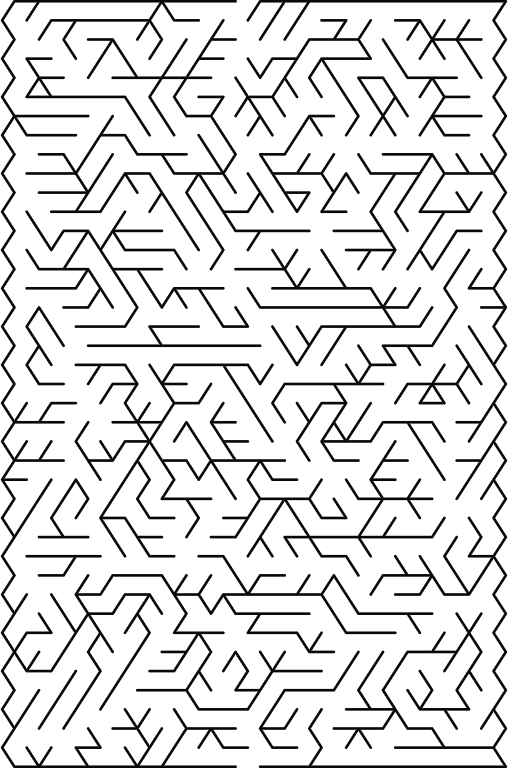
Reproduce this pattern procedurally as a Shadertoy shader.

```glsl
// Draws a maze of thin dark walls on a triangular lattice, with a zigzag frame.

const float PI = 3.14159265;
const float ROWS = 40.0;                    // lattice strips from bottom to top
const float HALF_STEPS = 41.0;              // half lattice sides across the width
const vec2  MARGIN = vec2(0.0028, 0.0016);  // in canvas heights
const float WALL_WIDTH = 0.00344;           // in canvas heights
const vec2  DOOR = vec2(19.0, 21.0);        // opening in the top and bottom frame
const float FLOW_SIZE = 2.1;                // size of patches with parallel walls
const float JITTER = 2.1;                   // random turn of each wall, in radians
const int   LOOP_CHECK = 6;                 // longest closed ring to be opened
const vec3  PAPER = vec3(1.0);
const vec3  INK = vec3(0.03);

float hash(vec2 p) {
    return fract(sin(dot(p, vec2(127.1, 311.7))) * 43758.5453);
}

vec2 randomUnit(vec2 p) {
    float a = 2.0 * PI * hash(p + 17.3);
    return vec2(cos(a), sin(a));
}

// Smooth field of directions
vec2 flow(vec2 p) {
    vec2 i = floor(p), f = fract(p);
    f = f * f * (3.0 - 2.0 * f);
    vec2 low = mix(randomUnit(i), randomUnit(i + vec2(1, 0)), f.x);
    vec2 high = mix(randomUnit(i + vec2(0, 1)), randomUnit(i + vec2(1, 1)), f.x);
    return mix(low, high, f.y);
}

// Offset to one of six neighbours; x counts half sides, y counts rows
vec2 neighbour(float k) {
    float a = k * PI / 3.0;
    return floor(vec2(2.0 * cos(a), 1.1547 * sin(a)) + 0.5);
}

// Index of the neighbour that the flow favours
float flowDirection(vec2 v) {
    vec2 d = flow(v * vec2(0.5, 0.866) / FLOW_SIZE);
    float a = atan(d.y, d.x + 1e-5) + JITTER * (hash(v) - 0.5);
    return floor(a * 3.0 / PI + 0.5);
}

bool onSide(vec2 v) {
    return v.x < 1.5 || v.x > HALF_STEPS - 1.5;
}

bool onFrame(vec2 v) {
    return onSide(v) || v.y < 0.5 || v.y > ROWS - 0.5;
}

// Wall direction of an inner vertex: the first vertex of a closed ring turns back
float wallDirection(vec2 v) {
    float first = flowDirection(v), k = first;
    vec2 u = v;
    for (int n = 0; n < LOOP_CHECK; n++) {
        u += neighbour(k);
        if (u == v) return first + 3.0;
        bool later = u.y < v.y || (u.y == v.y && u.x < v.x);
        if (later || onFrame(u)) break;
        k = flowDirection(u);
    }
    return first;
}

float segmentDistance(vec2 p, vec2 a, vec2 b) {
    vec2 ab = b - a;
    return length(p - a - ab * clamp(dot(p - a, ab) / dot(ab, ab), 0.0, 1.0));
}

void mainImage(out vec4 fragColor, in vec2 fragCoord) {
    vec2 canvas = vec2(iResolution.x / iResolution.y, 1.0);
    vec2 cell = (canvas - 2.0 * MARGIN) / vec2(HALF_STEPS, ROWS);
    vec2 p = fragCoord / iResolution.y - MARGIN;
    vec2 g = p / cell;
    float dist = 1.0;

    // Top and bottom frame with a door in each
    for (float row = 0.0; row <= ROWS; row += ROWS) {
        dist = min(dist, segmentDistance(p, vec2(1.0, row) * cell, vec2(DOOR.x, row) * cell));
        dist = min(dist, segmentDistance(p, vec2(DOOR.y, row) * cell, vec2(HALF_STEPS, row) * cell));
    }

    // One wall from each nearby vertex
    for (float dy = -1.0; dy <= 1.0; dy++) {
        float row = floor(g.y + 0.5) + dy;
        if (row < 0.0 || row >= ROWS) continue;
        float shift = 1.0 - mod(row, 2.0);
        float nearest = 2.0 * floor((g.x - shift) * 0.5 + 0.5) + shift;
        for (float dx = -2.0; dx <= 2.0; dx += 2.0) {
            vec2 v = vec2(nearest + dx, row);
            if (v.x < 0.0 || v.x > HALF_STEPS) continue;
            float k;
            if (onSide(v)) k = 1.0 + shift;   // zigzag sides
            else if (row < 0.5) continue;
            else k = wallDirection(v);
            dist = min(dist, segmentDistance(p, v * cell, (v + neighbour(k)) * cell));
        }
    }

    float wall = clamp(0.5 + (0.5 * WALL_WIDTH - dist) * iResolution.y, 0.0, 1.0);
    fragColor = vec4(mix(PAPER, INK, wall), 1.0);
}
```
